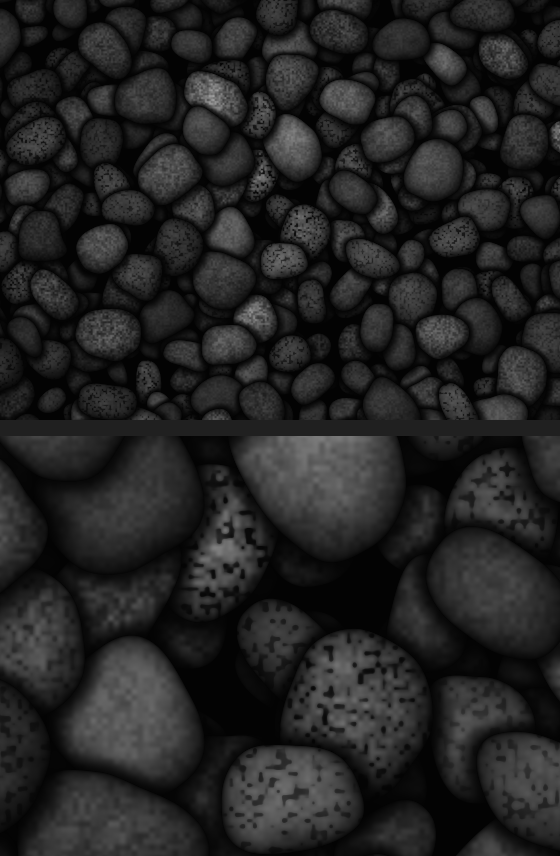
Top: the whole. Bottom: its middle third, enlarged.
This texture is drawn by a Shadertoy shader. Its source:

```glsl
// A heap of dark grey, speckled river pebbles with deep black gaps.

const vec2 LIGHT_DIR = vec2(-0.22, 0.42);
const float GAP_TONE = 0.012;

float hash21(vec2 p) {
    vec3 q = fract(p.xyx * vec3(0.1031, 0.1030, 0.0973));
    q += dot(q, q.yzx + 33.33);
    return fract((q.x + q.y) * q.z);
}

vec2 hash22(vec2 p) {
    return vec2(hash21(p), hash21(p + vec2(57.3, 19.7)));
}

mat2 rotation(float angle) {
    float c = cos(angle), s = sin(angle);
    return mat2(c, s, -s, c);
}

float valueNoise(vec2 p) {
    vec2 cell = floor(p), f = fract(p);
    f = f * f * (3.0 - 2.0 * f);
    vec2 e = vec2(0.0, 1.0);
    return mix(mix(hash21(cell), hash21(cell + e.yx), f.x),
               mix(hash21(cell + e.xy), hash21(cell + e.yy), f.x), f.y);
}

// Normalised radius of a bent, egg-shaped, slightly lumpy ellipse: 1 on its rim
float pebbleRadius(vec2 q, vec2 halfSize, vec2 seed) {
    vec2 warp = hash22(seed + 5.1) - 0.5;
    vec2 u = q / halfSize;
    u.y += 0.35 * warp.x * (u.x * u.x - 0.4);
    u.y *= 1.0 + 0.4 * warp.y * clamp(u.x, -1.0, 1.0);
    float power = mix(2.0, 2.7, hash21(seed + 8.6));
    vec2 w = pow(abs(u) + 1e-4, vec2(power));
    float lump = valueNoise(q * 26.0 + seed * 3.7) - 0.5;
    return pow(w.x + w.y, 1.0 / power) + 0.16 * lump * smoothstep(0.2, 0.9, length(u));
}

// Stone surface: fine grain, dark pits and broad mottling
float stoneTexture(vec2 p, vec2 seed) {
    vec2 kind = hash22(seed + 14.2);
    vec2 s = p + seed * 0.37;
    float fine = valueNoise(s * 215.0);
    float grain = 0.65 * fine + 0.35 * valueNoise(s * 95.0) - 0.5;
    float mottle = valueNoise(s * 34.0) - 0.5;
    float pits = smoothstep(0.38, 0.16, fine) * smoothstep(0.5, 0.9, kind.y);
    float surface = 1.0 + mix(0.45, 1.4, kind.x * kind.x) * grain;
    return max(surface + 0.3 * mottle - 0.45 * pits, 0.08);
}

// Rounded shading, brighter on the side that faces the light
float domeLight(vec2 rel, float radius) {
    float dome = pow(max(1.0 - pow(radius, 2.6), 0.0), 0.55);
    vec2 slope = rel / max(length(rel), 1e-4) * radius * radius;
    return dome * (1.0 + dot(slope, LIGHT_DIR));
}

// Paints one layer of scattered pebbles, with contact shadows, over a tone
float pebbleLayer(float below, vec2 p, float cellSize, vec2 sizeRange,
                  float presence, float brightness, float layer, float pixel) {
    mat2 turn = rotation(0.5 + layer * 1.1);
    vec2 grid = turn * p / cellSize + layer * 23.0;
    vec2 home = floor(grid);
    float tone = below;
    for (int j = -1; j <= 1; j++)
    for (int i = -1; i <= 1; i++) {
        vec2 id = home + vec2(i, j);
        vec2 seed = mod(id, 97.0) + layer * 101.0;
        if (hash21(seed + 2.9) > presence) continue;

        vec2 jitter = (hash22(seed) - 0.5) * 0.56;
        vec2 rel = ((grid - id - 0.5 - jitter) * cellSize) * turn;
        vec2 pick = hash22(seed + 31.4);
        float halfLong = mix(sizeRange.x, sizeRange.y, pick.x);
        vec2 halfSize = halfLong * vec2(1.0, mix(0.56, 0.9, pick.y));
        vec2 q = rotation(6.2832 * hash21(seed + 44.8)) * rel;

        float radius = max(pebbleRadius(q, halfSize, seed), 0.001);
        float dist = (radius - 1.0) * length(q) / radius;

        // Shadow reaches a little further on the side away from the light
        float reach = 0.022 - 0.012 * dot(rel / halfLong, LIGHT_DIR);
        tone *= mix(0.08, 1.0, smoothstep(-0.002, max(reach, 0.008), dist));

        float cover = 1.0 - smoothstep(-pixel, pixel, dist);
        if (cover > 0.0) {
            float h = hash21(seed + 63.5);
            float base = 0.185 + 0.12 * h + 0.13 * pow(h, 8.0);
            float stone = base * brightness * domeLight(rel, radius);
            tone = mix(tone, stone * stoneTexture(p, seed), cover);
        }
    }
    return tone;
}

void mainImage(out vec4 fragColor, in vec2 fragCoord) {
    vec2 p = fragCoord / iResolution.y;
    float pixel = 0.9 / iResolution.y;

    // Small buried stones first, large top stones last
    float tone = pebbleLayer(0.0, p, 0.080, vec2(0.036, 0.052), 1.00, 0.66, 1.0, pixel);
    tone = pebbleLayer(tone, p, 0.108, vec2(0.046, 0.070), 0.82, 0.90, 2.0, pixel);
    tone = pebbleLayer(tone, p, 0.126, vec2(0.052, 0.084), 0.62, 1.02, 3.0, pixel);

    // Uneven daylight that fades toward the borders
    vec2 fromCentre = fragCoord / iResolution.xy - 0.5;
    tone *= 1.08 - 0.75 * dot(fromCentre, fromCentre);
    tone *= 0.88 + 0.24 * valueNoise(p * 3.0 + 7.0);

    fragColor = vec4(vec3(GAP_TONE + tone), 1.0);
}
```
